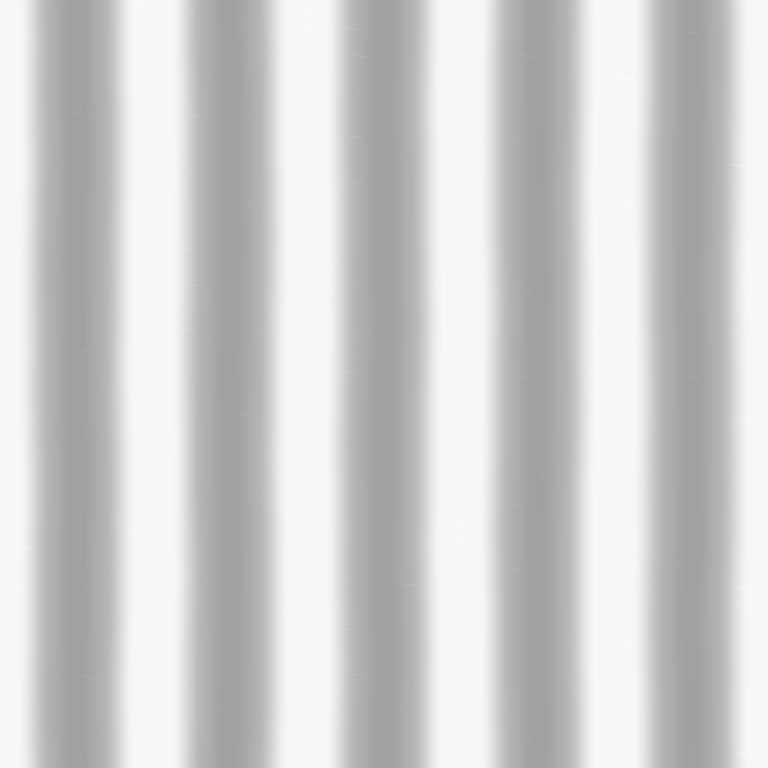
Reproduce this pattern procedurally as a WebGL 1 fragment shader.

```glsl
precision highp float;
// Soft vertical grey bands on white, like fluted satin metal with faint scratches.

uniform vec2 u_resolution;

const float TAU = 6.2831853;
const float BANDS = 5.0;
const float CORE_TONE = 0.632;
const float SHOULDER_TONE = 0.70;
const float LIGHT_TONE = 0.97;
const vec2 SHOULDER = vec2(0.03, 0.20);    // distance from band axis, in periods
const vec2 EDGE = vec2(0.165, 0.385);
const float WOBBLE = 0.004;                // edge drift, in periods
const float STREAK_STRENGTH = 0.003;
const vec2 SCRATCH_GRID = vec2(14.0, 36.0);
const float SCRATCH_CHANCE = 0.2;
const float SCRATCH_WIDTH = 0.0009;
const float SCRATCH_STRENGTH = 0.035;

float hash(vec2 p) {
  vec3 q = fract(vec3(p.xyx) * 0.1031);
  q += dot(q, q.yzx + 33.33);
  return fract((q.x + q.y) * q.z);
}

float segmentDistance(vec2 p, vec2 halfAxis) {
  float t = clamp(dot(p, halfAxis) / dot(halfAxis, halfAxis), -1.0, 1.0);
  return length(p - halfAxis * t);
}

// Tone across one flute: dark core, soft shoulder, blurred rise to white.
float bandTone(vec2 uv) {
  float drift = sin(TAU * (2.0 * uv.y + uv.x)) + 0.5 * sin(TAU * (5.0 * uv.y - 2.0 * uv.x));
  float d = abs(fract(uv.x * BANDS + WOBBLE * drift) - 0.5);
  float tone = mix(CORE_TONE, SHOULDER_TONE, smoothstep(SHOULDER.x, SHOULDER.y, d));
  return mix(tone, LIGHT_TONE, smoothstep(EDGE.x, EDGE.y, d));
}

// Fine brushed streaks from layered sines with whole frequencies.
float streaks(vec2 uv) {
  float bend = 0.8 * sin(TAU * 3.0 * uv.y);
  return (sin(TAU * 61.0 * uv.x + bend) + sin(TAU * 97.0 * uv.x - bend)
        + sin(TAU * (23.0 * uv.x + 2.0 * uv.y))) / 3.0;
}

// At most one short, slightly tilted scratch, held inside each grid cell.
float scratches(vec2 uv, float pixel) {
  vec2 cell = mod(floor(uv * SCRATCH_GRID), SCRATCH_GRID);
  vec2 local = (fract(uv * SCRATCH_GRID) - 0.5) / SCRATCH_GRID;
  vec2 jitter = vec2(hash(cell + 3.7), hash(cell + 17.3)) - 0.5;
  float halfLength = mix(0.006, 0.02, hash(cell + 41.9));
  float slope = mix(-0.22, -0.05, hash(cell + 59.1));
  vec2 p = local - jitter * vec2(0.25, 0.5) / SCRATCH_GRID;
  float d = segmentDistance(p, halfLength * vec2(1.0, slope));
  float line = 1.0 - smoothstep(0.0, max(SCRATCH_WIDTH, pixel), d);
  float fade = 1.0 - smoothstep(0.4, 1.0, abs(p.x) / halfLength);
  float strength = mix(0.3, 1.0, hash(cell + 83.5));
  return line * fade * strength * step(hash(cell), SCRATCH_CHANCE);
}

void main() {
  vec2 uv = gl_FragCoord.xy / u_resolution;
  float pixel = 1.0 / min(u_resolution.x, u_resolution.y);
  float tone = bandTone(uv);
  tone += STREAK_STRENGTH * streaks(uv);
  tone += SCRATCH_STRENGTH * scratches(uv, pixel);
  gl_FragColor = vec4(vec3(min(tone, 0.985)), 1.0);
}
```
